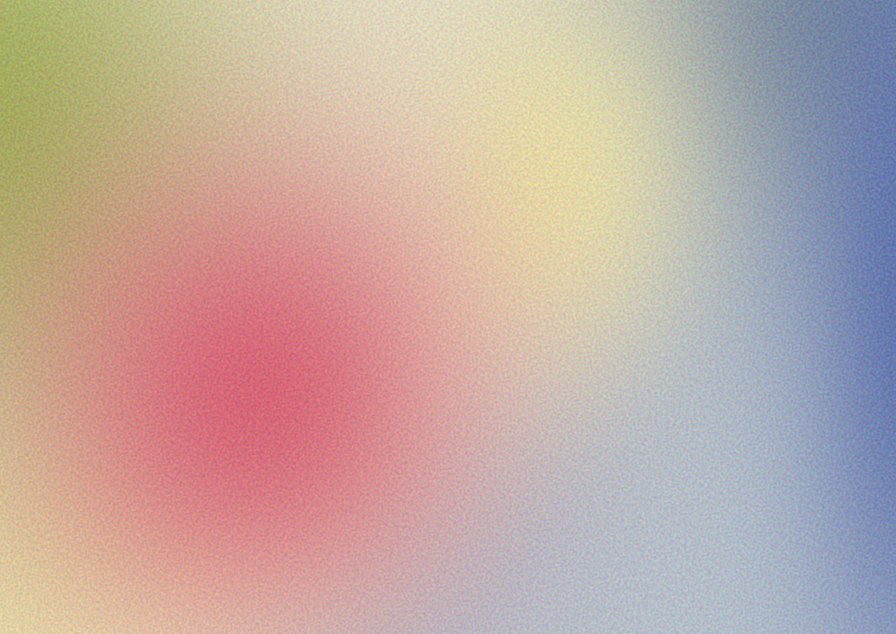
Write a WebGL 2 fragment shader that draws this background.

```glsl
#version 300 es
precision highp float;
// A soft, grainy colour field: a diagonal cream-to-silver wash overlaid with
// broad Gaussian glows of green, slate, yellow, blue and rose.
// Fine gradient noise, independent in each channel, adds the film grain.

#define CREAM  vec3(0.90, 0.88, 0.79)
#define SILVER vec3(0.71, 0.75, 0.79)
#define GREEN  vec3(0.63, 0.68, 0.36)
#define SLATE  vec3(0.50, 0.56, 0.62)
#define YELLOW vec3(0.91, 0.88, 0.64)
#define BLUE   vec3(0.37, 0.45, 0.68)
#define ROSE   vec3(0.84, 0.40, 0.47)
#define GRAIN_SCALE  235.0
#define GRAIN_AMOUNT 0.13

uniform vec2 u_resolution;
out vec4 fragColor;

// Integer hash of a lattice cell, giving a unit gradient direction
vec2 latticeGradient(vec2 cell, uint seed) {
    uvec2 q = uvec2(ivec2(cell) + 4096);
    uint h = q.x * 1597334677u ^ q.y * 3812015801u ^ seed * 2798796415u;
    h = (h ^ (h >> 16)) * 2146121005u;
    h = (h ^ (h >> 15)) * 2221713035u;
    h ^= h >> 16;
    float angle = float(h & 65535u) * (6.2831853 / 65536.0);
    return vec2(cos(angle), sin(angle));
}

float gradientNoise(vec2 p, uint seed) {
    vec2 cell = floor(p);
    vec2 f = p - cell;
    vec2 u = f * f * f * (f * (f * 6.0 - 15.0) + 10.0);
    vec2 e = vec2(1.0, 0.0);
    float a = dot(latticeGradient(cell, seed), f);
    float b = dot(latticeGradient(cell + e.xy, seed), f - e.xy);
    float c = dot(latticeGradient(cell + e.yx, seed), f - e.yx);
    float d = dot(latticeGradient(cell + e.xx, seed), f - e.xx);
    return mix(mix(a, b, u.x), mix(c, d, u.x), u.y);
}

// Elliptical Gaussian falloff, 1 at the centre
float glow(vec2 p, vec2 centre, vec2 radii) {
    vec2 d = (p - centre) / radii;
    return exp(-dot(d, d));
}

vec3 colourField(vec2 p) {
    // Diagonal wash from warm upper left to cool lower right
    float diagonal = dot(p, vec2(0.75, -0.66));
    vec3 col = mix(CREAM, SILVER, smoothstep(0.15, 0.58, diagonal));

    // Corner and edge glows
    col = mix(col, YELLOW, 0.7 * glow(p, vec2(0.0, 0.08), vec2(0.40, 0.30)));
    col = mix(col, GREEN, glow(p, vec2(-0.05, 0.82), vec2(0.40, 0.50)));
    col = mix(col, SLATE, glow(p, vec2(1.32, 1.0), vec2(0.36, 0.38)));
    col = mix(col, YELLOW, 0.85 * glow(p, vec2(0.87, 0.72), vec2(0.20, 0.28)));
    col = mix(col, BLUE, glow(p, vec2(1.46, 0.55), vec2(0.19, 0.70)));

    // Large rose glow on the left
    return mix(col, ROSE, glow(p, vec2(0.40, 0.38), vec2(0.345, 0.365)));
}

void main() {
    // Height of the canvas is one unit
    vec2 p = gl_FragCoord.xy / u_resolution.y;
    vec3 col = colourField(p);

    // Turned lattice keeps the grain from lining up with the pixel rows
    vec2 g = mat2(0.8, 0.6, -0.6, 0.8) * p * GRAIN_SCALE;
    vec3 grain = vec3(gradientNoise(g, 1u),
                      gradientNoise(g + 0.37, 2u),
                      gradientNoise(g + 0.71, 3u));
    fragColor = vec4(clamp(col + GRAIN_AMOUNT * grain, 0.0, 1.0), 1.0);
}
```
